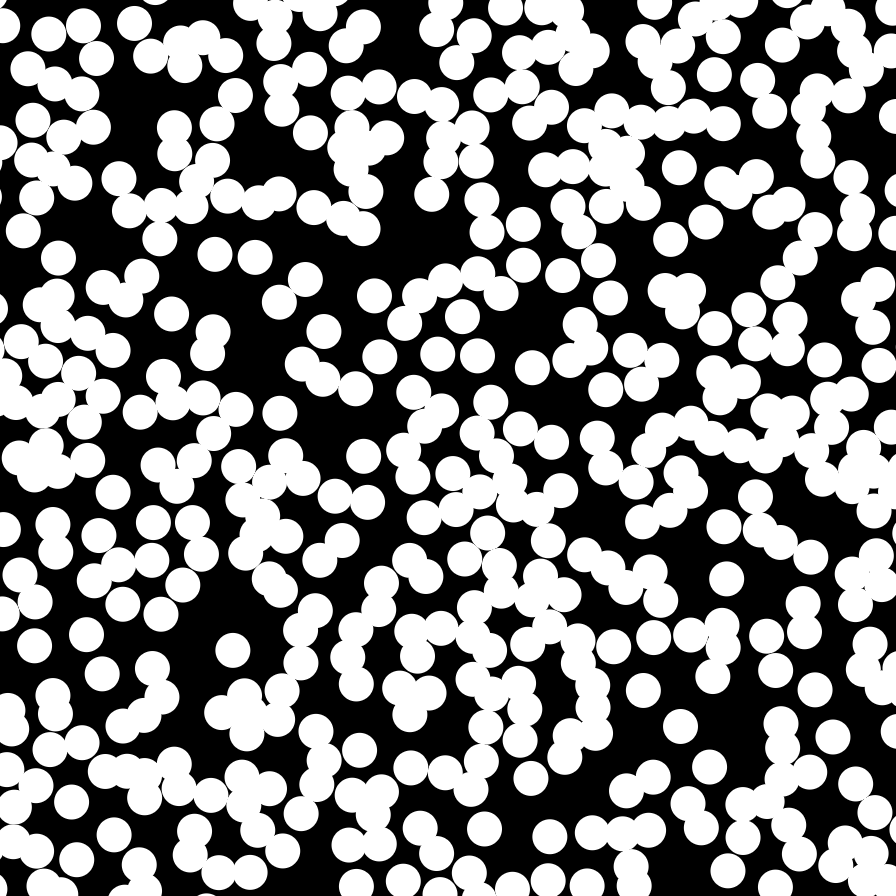
Write a WebGL 2 fragment shader that draws this pattern.

```glsl
#version 300 es
precision highp float;
precision highp int;
// Equal white discs scattered over black, often touching or overlapping.
// Each grid cell may hold one candidate disc; a candidate is dropped when a
// higher-ranked one lies within its own random spacing, leaving clumps and voids.

#define CELLS 32.0        // grid cells across the canvas
#define RADIUS 0.0195     // disc radius in canvas units
#define FILL 0.64         // share of cells holding a candidate
#define MIN_SPACING 0.55  // smallest spacing, in cells
#define MAX_SPACING 1.0   // largest spacing, in cells (at most 1)
#define SEED 17u
#define GROUND_COLOR vec3(0.0)
#define DISC_COLOR vec3(1.0)

uniform vec2 u_resolution;
out vec4 fragColor;

// Integer hash (PCG style): four values in 0..1 for each cell
vec4 hashCell(ivec2 cell) {
    uvec4 v = uvec4(uvec2(cell + 1024), SEED, SEED * 7u + 3u);
    v = v * 1664525u + 1013904223u;
    v += v.yzxy * v.wxyz;
    v ^= v >> 16u;
    v += v.yzxy * v.wxyz;
    return vec4(v >> 8u) / 16777216.0;
}

// Candidate of a cell: xy = centre in grid units, z = rank, w = presence value
vec4 candidate(ivec2 cell) {
    vec4 h = hashCell(cell);
    return vec4(vec2(cell) + h.xy, h.zw);
}

// True when no higher-ranked neighbour crowds this candidate
bool survives(ivec2 cell, vec4 disc) {
    float spacing = mix(MIN_SPACING, MAX_SPACING, disc.w / FILL);
    for (int y = -1; y <= 1; y++) {
        for (int x = -1; x <= 1; x++) {
            vec4 other = candidate(cell + ivec2(x, y));
            bool outranks = other.w < FILL && other.z > disc.z;
            if (outranks && distance(other.xy, disc.xy) < spacing) return false;
        }
    }
    return true;
}

// Signed distance to the nearest disc edge, in canvas units
float discField(vec2 point, float reach) {
    vec2 gridPoint = point * CELLS;
    ivec2 home = ivec2(floor(gridPoint));
    float nearest = reach;
    for (int y = -1; y <= 1; y++) {
        for (int x = -1; x <= 1; x++) {
            ivec2 cell = home + ivec2(x, y);
            vec4 disc = candidate(cell);
            float edge = distance(gridPoint, disc.xy) / CELLS - RADIUS;
            if (disc.w < FILL && edge < nearest && survives(cell, disc)) nearest = edge;
        }
    }
    return nearest;
}

void main() {
    float pixel = 1.0 / min(u_resolution.x, u_resolution.y);
    float edge = discField(gl_FragCoord.xy * pixel, pixel);

    // One-pixel antialiased edge
    float coverage = clamp(0.5 - edge / pixel, 0.0, 1.0);
    fragColor = vec4(mix(GROUND_COLOR, DISC_COLOR, coverage), 1.0);
}
```
